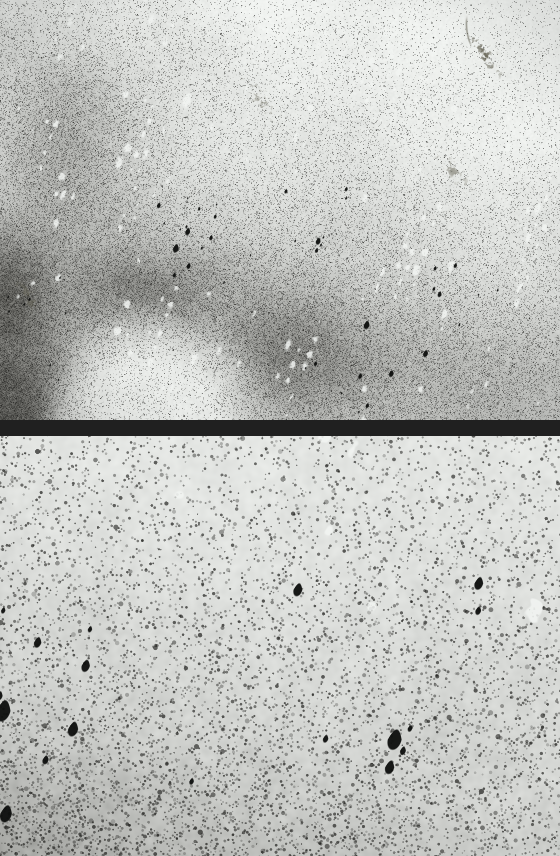
Top, the full canvas; bottom, a detail of the centre.
Write a Shadertoy shader that draws this texture.

```glsl
const vec3 PAPER = vec3(0.965, 0.975, 0.965);
const vec3 HAZE = vec3(0.23, 0.225, 0.205);
const vec3 GRAIN = vec3(0.12, 0.12, 0.11);
const vec3 INK = vec3(0.05, 0.055, 0.05);
const vec3 FLECK = vec3(0.95, 0.96, 0.95);
const vec3 DIRT = vec3(0.36, 0.35, 0.29);
const vec2 STREAK = vec2(0.34, 0.94);
const vec2 FLECK_CELLS = vec2(40.0, 26.0);
const float HAZE_SHARE = 0.70;
const float GRAIN_CELLS = 370.0;
const float GRAIN_OPACITY = 0.72;
const float MOTTLE = 0.09;
const float VIGNETTE = 0.10;
const int GRAIN_LAYERS = 4;
const int DROPS = 48;

// Sprayed clouds: centre and radii, then strength
const vec4 CLOUDS[6] = vec4[6](
    vec4(0.00, 0.02, 0.19, 0.17), vec4(0.02, 0.30, 0.10, 0.13),
    vec4(0.16, 0.66, 0.14, 0.26), vec4(0.36, 0.31, 0.17, 0.09),
    vec4(0.70, 0.17, 0.16, 0.14), vec4(1.05, 0.15, 0.28, 0.15));
const float CLOUD_STRENGTH[6] = float[6](0.70, 0.55, 0.29, 0.40, 0.36, 0.10);
const vec4 BARE_PATCH = vec4(0.36, 0.0, 0.25, 0.22);
const vec2 DROP_CLUSTERS[6] = vec2[6](vec2(0.48, 0.51), vec2(0.73, 0.49),
    vec2(1.13, 0.31), vec2(0.07, 0.24), vec2(0.47, 0.36), vec2(0.86, 0.12));
const vec2 SMUDGES[4] = vec2[4](vec2(1.155, 0.87), vec2(0.62, 0.765),
    vec2(1.08, 0.59), vec2(0.07, 0.29));

vec3 hash3(vec2 p) {
    vec3 h = fract(p.xyx * vec3(0.1031, 0.1030, 0.0973));
    h += dot(h, h.yxz + 33.33);
    return fract((h.xxy + h.yzz) * h.zyx);
}

float corner(vec2 id, vec2 f) {
    return dot(hash3(id).xy * 2.0 - 1.0, f);
}

float gradientNoise(vec2 p) {
    vec2 i = floor(p), f = fract(p), o = vec2(1, 0);
    vec2 u = f * f * f * (f * (f * 6.0 - 15.0) + 10.0);
    return mix(mix(corner(i, f), corner(i + o, f - o), u.x),
               mix(corner(i + o.yx, f - o.yx), corner(i + 1.0, f - 1.0), u.x), u.y);
}

float fill(float d, float width) {
    return 1.0 - smoothstep(-width, width, d);
}

float blob(vec2 p, vec2 centre, vec2 radii) {
    vec2 q = (p - centre) / radii;
    return exp(-dot(q, q));
}

// Share of paint on the wall
float sprayDensity(vec2 p) {
    p += 0.035 * vec2(gradientNoise(p * 6.0), gradientNoise(p * 6.0 + 40.0));
    float slope = 1.0 - smoothstep(0.2, 1.35, p.y + 0.35 * p.x);
    float d = 0.04 + 0.34 * slope + 0.09 * gradientNoise(p * 4.0 + 9.0);
    for (int i = 0; i < 6; i++)
        d += CLOUD_STRENGTH[i] * blob(p, CLOUDS[i].xy, CLOUDS[i].zw);
    float bare = length((p - BARE_PATCH.xy) / BARE_PATCH.zw);
    return clamp(d * mix(0.25, 1.0, smoothstep(0.55, 1.3, bare)), 0.03, 1.0);
}

// Fine dots of varied size and darkness
float grains(vec2 p, float cells, float chance, float px) {
    vec2 g = p * cells, id = floor(g);
    vec3 r = hash3(id + cells), s = hash3(id + 371.0);
    float radius = mix(0.18, 0.42, r.z);
    vec2 centre = 0.5 + (r.xy - 0.5) * (1.0 - 2.0 * radius);
    float shade = mix(0.3, 1.0, s.y);
    return step(s.x, chance) * shade * fill(distance(fract(g), centre) - radius, 0.6 * px * cells);
}

// Bare chips lined up along slanted streaks
float flecks(vec2 p, float px) {
    vec2 q = vec2(dot(p, vec2(STREAK.y, -STREAK.x)), dot(p, STREAK));
    vec2 g = q * FLECK_CELLS, id = floor(g);
    vec3 r = hash3(id + 17.0);
    float chance = 0.04 + 0.6 * smoothstep(0.03, 0.35, gradientNoise(q * vec2(9.0, 2.2) + 5.0));
    vec2 d = (fract(g) - mix(vec2(0.3), vec2(0.7), r.xy)) / FLECK_CELLS;
    d.y *= mix(0.4, 0.9, r.x);
    float radius = mix(0.0025, 0.0085, r.z * r.z) + 0.005 * gradientNoise(p * 130.0);
    return step(hash3(id + 91.0).y, chance) * fill(length(d) - radius, 1.2 * px);
}

float drops(vec2 p, float px) {
    float ink = 0.0;
    for (int i = 0; i < DROPS; i++) {
        vec3 a = hash3(vec2(i, 7)), b = hash3(vec2(i, 53));
        vec2 q = p - DROP_CLUSTERS[i % 6] - (a.xy + b.xy - 1.0) * vec2(0.15, 0.17);
        float radius = mix(0.0018, 0.0075, pow(a.z, 2.5));
        q.x -= 0.2 * q.y;
        q.x *= 1.1 + 0.4 * max(q.y, 0.0) / radius;
        ink = max(ink, fill(length(q * vec2(1.0, 0.75)) - radius, 0.8 * px));
    }
    return ink;
}

float dirt(vec2 p) {
    float crumbs = gradientNoise(p * 60.0) + 0.7 * gradientNoise(p * 140.0);
    float amount = 0.0;
    for (int i = 0; i < 4; i++) {
        vec2 d = p - SMUDGES[i];
        d.x += 0.6 * d.y;
        float b = blob(d, vec2(0.0), vec2(0.022, 0.045));
        float strength = i == 0 ? 1.0 : 0.6;
        amount = max(amount, strength * b * smoothstep(0.0, 0.4, crumbs + 0.5 * b - 0.3));
    }
    // Bent scratch
    vec2 s = p - vec2(1.112, 0.925);
    float bend = s.x + 0.15 * s.y - 4.0 * s.y * s.y;
    return max(amount, 0.6 * fill(abs(bend) - 0.002, 0.002) * fill(abs(s.y) - 0.03, 0.01));
}

void mainImage(out vec4 fragColor, in vec2 fragCoord) {
    vec2 p = fragCoord / iResolution.y;
    float px = 1.0 / iResolution.y;
    float density = sprayDensity(p);

    // Soft haze with mottling at several scales
    float mottle = 0.8 * gradientNoise(p * 150.0) + 0.6 * gradientNoise(p * 60.0)
                 + 0.5 * gradientNoise(p * 22.0);
    vec3 color = mix(PAPER, HAZE, HAZE_SHARE * density);
    color += MOTTLE * mottle * (0.3 + 1.2 * density);

    // Speckles, coarser and rarer with each layer
    float cells = GRAIN_CELLS, chance = 0.04 + 0.8 * density;
    vec2 q = p + 3.0;
    for (int i = 0; i < GRAIN_LAYERS; i++) {
        q = mat2(0.8, 0.6, -0.6, 0.8) * q;
        color = mix(color, GRAIN, GRAIN_OPACITY * grains(q, cells, chance, px));
        cells *= 0.82;
        chance *= 0.45;
    }

    color = mix(color, DIRT, 0.85 * dirt(p));
    color = mix(color, FLECK, 0.85 * flecks(p, px));
    color = mix(color, INK, 0.95 * drops(p, px));

    float edge = length(fragCoord / iResolution.xy - 0.5);
    color *= 1.0 - VIGNETTE * smoothstep(0.45, 0.75, edge);
    fragColor = vec4(clamp(color, 0.0, 1.0), 1.0);
}
```
